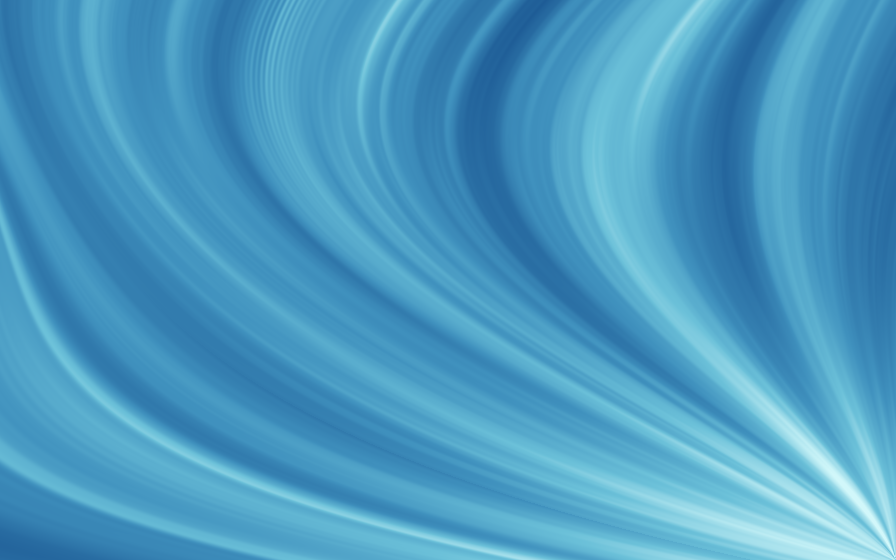
Give the GLSL for this background, as a Shadertoy shader.

```glsl
// Silky blue strands that sweep down from the top edge and gather in a bright
// lower right corner. Each point is traced back along its strand to the top
// edge, and that strand label drives soft bands, thin highlights and fine noise.

const vec3 DEEP_BLUE = vec3(0.11, 0.35, 0.58);
const vec3 MID_BLUE  = vec3(0.25, 0.57, 0.745);
const vec3 SKY_BLUE  = vec3(0.42, 0.755, 0.85);
const vec3 PALE_CYAN = vec3(0.82, 0.97, 0.98);

const float BASE_TONE = 0.43;
const float GLOW_TONE = 0.50;
const float GLOW_SIZE = 0.22;
const float STRAND_TONE = 0.15;
const float RIB_TONE = 0.09;
const float RIB_COUNT = 150.0;

// Soft bands and highlights: strand label, width, change of tone
const int BAND_COUNT = 15;
const vec3 BANDS[BAND_COUNT] = vec3[](
    vec3(-0.16, 0.014, -0.30), vec3(-0.10, 0.015, 0.16), vec3(-0.065, 0.008, -0.16),
    vec3(-0.035, 0.02, 0.10), vec3(0.01, 0.03, -0.14), vec3(0.10, 0.03, 0.15),
    vec3(0.26, 0.025, -0.13), vec3(0.33, 0.035, 0.15), vec3(0.43, 0.05, 0.10),
    vec3(0.52, 0.02, -0.10), vec3(0.60, 0.045, -0.34), vec3(0.75, 0.05, 0.30),
    vec3(0.86, 0.035, -0.30), vec3(0.93, 0.02, 0.10), vec3(1.08, 0.07, -0.30));
const int HIGHLIGHT_COUNT = 12;
const vec3 HIGHLIGHTS[HIGHLIGHT_COUNT] = vec3[](
    vec3(-0.128, 0.006, 0.30), vec3(-0.082, 0.005, 0.25), vec3(0.095, 0.01, 0.10),
    vec3(0.20, 0.012, 0.12), vec3(0.445, 0.008, 0.25), vec3(0.475, 0.006, 0.22),
    vec3(0.563, 0.01, 0.25), vec3(0.64, 0.008, 0.15), vec3(0.785, 0.03, 0.20),
    vec3(0.838, 0.012, 0.20), vec3(0.905, 0.02, 0.28), vec3(0.985, 0.008, 0.18));

float hash(vec2 p) {
    return fract(sin(dot(p, vec2(127.1, 311.7))) * 43758.5453);
}

float noise(vec2 p) {
    vec2 cell = floor(p), f = fract(p);
    f = f * f * (3.0 - 2.0 * f);
    return mix(mix(hash(cell), hash(cell + vec2(1, 0)), f.x),
               mix(hash(cell + vec2(0, 1)), hash(cell + vec2(1, 1)), f.x), f.y);
}

float bell(float x) {
    return exp(-x * x);
}

// Slope toward the corner, at a given depth, of the strand that starts at "start"
float strandSlope(float start, float depth) {
    float s = max(start, 0.0);
    float s4 = s * s * s * s;
    float bend = 1.0 - 0.65 * exp(-20.0 * s * s);
    float spread = 2.3 * s4 + 0.16 * s4 * s4 * s4 / max(1.0 - depth, 1e-4);
    return start + bend * depth * (1.0 - depth * depth) + depth * depth * depth * spread;
}

// Position on the top edge where the strand through uv begins
float strandLabel(vec2 uv) {
    float depth = 1.0 - uv.y;
    float slope = (1.0 - uv.x) / max(uv.y, 1e-4);
    float low = -0.4, high = 1.6;
    for (int i = 0; i < 22; i++) {
        float middle = 0.5 * (low + high);
        if (strandSlope(middle, depth) < slope) low = middle;
        else high = middle;
    }
    return 1.0 - 0.5 * (low + high);
}

vec3 palette(float tone) {
    vec3 color = mix(DEEP_BLUE, MID_BLUE, clamp(tone / 0.45, 0.0, 1.0));
    color = mix(color, SKY_BLUE, clamp((tone - 0.45) / 0.3, 0.0, 1.0));
    return mix(color, PALE_CYAN, clamp((tone - 0.75) / 0.3, 0.0, 1.0));
}

void mainImage(out vec4 fragColor, in vec2 fragCoord) {
    vec2 uv = fragCoord / iResolution.xy;
    float depth = 1.0 - uv.y;
    float label = strandLabel(uv);
    float footprint = fwidth(label);

    // Broad bands, softening with depth
    float tone = BASE_TONE;
    float bandFade = 1.0 - 0.5 * smoothstep(0.4, 1.0, depth) * step(0.0, label);
    for (int i = 0; i < BAND_COUNT; i++)
        tone += bandFade * BANDS[i].z * bell((label - BANDS[i].x) / BANDS[i].y);

    // Highlights with a crisp left edge and a soft right side
    float lineFade = mix(1.0, exp(-8.0 * depth * depth), smoothstep(-0.05, 0.05, label));
    for (int i = 0; i < HIGHLIGHT_COUNT; i++) {
        float offset = label - HIGHLIGHTS[i].x;
        float width = HIGHLIGHTS[i].y * (offset < 0.0 ? 0.3 : 1.0) + footprint;
        tone += lineFade * HIGHLIGHTS[i].z * bell(offset / width);
    }

    // Fine strands at rising frequency, faded where they become too thin
    float frequency = 35.0, amplitude = STRAND_TONE;
    for (int i = 0; i < 4; i++) {
        float visible = 1.0 - smoothstep(0.25, 0.9, frequency * footprint);
        float strand = noise(vec2(label * frequency, depth * 2.5 + float(i) * 17.0));
        tone += amplitude * visible * (strand - 0.5);
        frequency *= 2.4;
        amplitude *= 0.72;
    }

    // Even ribs near the top, then the corner glow
    float ribs = bell((label - 0.32) / 0.03) * exp(-20.0 * depth * depth);
    tone += RIB_TONE * ribs * sin(6.2832 * RIB_COUNT * label);
    vec2 toCorner = vec2(1.0 - uv.x, 1.48 * uv.y);
    tone += GLOW_TONE * exp(-dot(toCorner, toCorner) / GLOW_SIZE);

    fragColor = vec4(palette(tone), 1.0);
}
```
